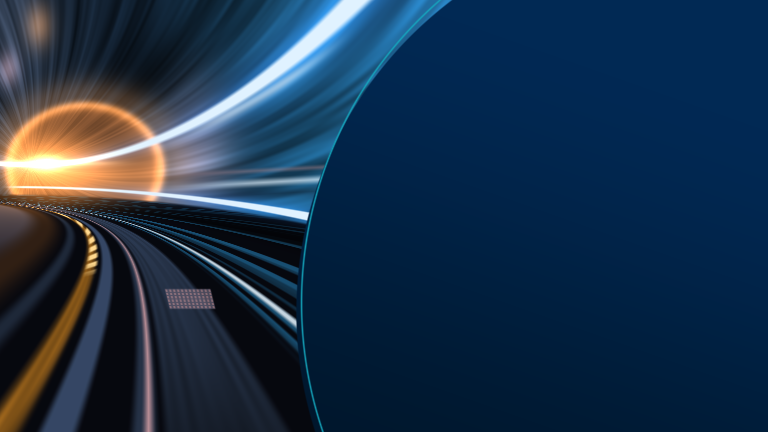
Give the GLSL for this background, as a Shadertoy shader.

```glsl
// A lit railway tunnel in motion blur, bending left, beside a round navy panel with a cyan rim.

// Layout, in canvas heights
const vec2 VANISH = vec2(.069, .618), LAMP = vec2(.106, .622);
const vec2 ARCH = vec2(.197, .61), ARCH_RADII = vec2(.18, .15);
const vec3 PANEL_CIRCLE = vec3(1.589, .278, .903), RIM_CIRCLE = vec3(1.624, .299, .926);
const float HORIZON = .549, TRACK_X = .398, TRACK_BEND = .01447;
const float STRIP_BEND = .674, LEDGE_BEND = .143;
// Palette
const vec3 NIGHT = vec3(.025, .03, .055), SHADOW = vec3(.065, .13, .2);
const vec3 STEEL = vec3(.11, .36, .52), BED = vec3(.18, .24, .34);
const vec3 WHITE = vec3(.88, .95, 1), GLOW = vec3(.15, .42, .8);
const vec3 ORANGE = vec3(.95, .57, .25), CREAM = vec3(1, .85, .56);
const vec3 AMBER = vec3(.56, .36, .1), BROWN = vec3(.42, .27, .17);
const vec3 ROSE = vec3(.72, .54, .56), STONE = vec3(.36, .31, .32);
const vec3 PANEL_DARK = vec3(0, .085, .165), PANEL_LIGHT = vec3(.003, .16, .33);
const vec3 CYAN = vec3(.08, .66, .75);

float hash(vec2 p) {
  vec3 q = fract(p.xyx * vec3(.1031, .103, .0973));
  q += dot(q, q.yzx + 33.33);
  return fract((q.x + q.y) * q.z);
}
float noise(vec2 p) {
  vec2 i = floor(p), f = fract(p);
  f = f * f * (3. - 2. * f);
  return mix(mix(hash(i), hash(i + vec2(1, 0)), f.x),
             mix(hash(i + vec2(0, 1)), hash(i + vec2(1, 1)), f.x), f.y);
}
float band(float d, float halfWidth, float soft) {
  return 1. - smoothstep(halfWidth - soft, halfWidth + soft, abs(d));
}
float blob(vec2 d, float w, float h) { d /= vec2(w, h); return exp(-dot(d, d)); }
float bell(float d) { return exp(-d * d); }
float circle(vec2 p, vec3 c) { return length(p - c.xy) - c.z; }

vec3 tunnelWalls(vec2 p, float px) {
  // Streaks swirl with the bend of the tunnel
  vec2 d = p - VANISH;
  float r = length(d), swirl = atan(d.y, d.x) - .57 * r;
  float streak = .6 * noise(vec2(swirl * 18., r * 3. + 7.)) + .4 * noise(vec2(swirl * 55., r * 5.));
  vec3 col = mix(SHADOW, STEEL, smoothstep(.25, .85, p.x)) * (.45 + 1.05 * streak);
  col *= 1. - .45 * blob(p - vec2(.36, .83), .13, .1);
  col += STONE * .6 * streak * blob(p - vec2(0, .93), .17, .22);
  col += ORANGE * .45 * blob(p - vec2(.09, .94), .03, .05);
  col += ROSE * .55 * blob(p - vec2(.02, .84), .025, .04);
  // Glowing arch and the chamber behind it
  float e = length((p - ARCH) / ARCH_RADII);
  vec3 chamber = BROWN * (.75 + .5 * streak) + ORANGE * .4 * blob(p - vec2(.2, .59), .2, .05);
  col = mix(col, chamber, 1. - smoothstep(.88, 1.06, e));
  col += ORANGE * (.55 * bell((e - .98) / .07) + .28 * bell((e - 1.1) / .3));
  col += ROSE * .5 * (.5 + streak) * blob(p - vec2(.46, .64), .08, .14);
  // Ceiling light strip, halo and paler reflection
  float strip = (d.y - STRIP_BEND * d.x * d.x) / length(vec2(1, 2. * STRIP_BEND * d.x));
  float width = .004 + .03 * p.x * p.x;
  col += GLOW * .65 * exp(-abs(strip) / (width * 2.2));
  col = mix(col, WHITE, .6 * band(p.x - .6, .14, .09) * bell((d.y - .553 * d.x * d.x) / .013));
  col = mix(col, WHITE, band(strip, width, px + .25 * width));
  // Lower wall: rosy edge, dark seam, pale streak
  float low = p.y - .544 - .055 * p.x, right = smoothstep(.34, .62, p.x);
  col = mix(col, ROSE, .4 * right * band(low - .028, .004, .005));
  col = mix(col, NIGHT, .5 * right * band(low + .027, .006, .014));
  return mix(col, WHITE, .7 * right * band(low, .006, .008));
}

vec3 trackFloor(vec2 p, float px) {
  // u is the place across the track, constant along each rail
  float v = max(HORIZON - p.y, .003);
  float u = (p.x - TRACK_X + TRACK_BEND / (v + .0185)) / v;
  float soft = .02 + px / v, grain = noise(vec2(u * 28., v * 3.));
  // Side wall and strips left of the track
  vec3 side = mix(NIGHT * 2., STONE, smoothstep(.3, .56, p.y));
  vec3 col = mix(NIGHT, BROWN * .45, smoothstep(1.2, 1.8, -u));
  col = mix(col, side, smoothstep(1.9, 2.7, -u));
  col = mix(col, BED * .65, band(u + 1.13, .09, .08));
  col = mix(col, AMBER * (.65 + .6 * grain), band(u + .68, .07, .02 + soft));
  col = mix(col, BED * 1.15, band(u + .435, .075, soft));
  // Beads of light along the amber rail
  float bead = band(fract(v * 52. + u * 3.) - .5, .3, .15) * band(v - .1, .075, .02);
  col = mix(col, CREAM, bead * band(u + .65, .07, soft));
  // Near rail and track bed
  col = mix(col, BED * .8, band(u + .07, .05, soft));
  col = mix(col, ROSE * 1.15, band(u + .052, .012, soft));
  col = mix(col, BED * (.8 + .3 * grain) * (1. - .9 * v), band(u - .28, .26, soft));
  // Far rails, squeezed by perspective
  float lines = noise(vec2(log(max(u, .1)) * 16., 3));
  vec3 rails = mix(NIGHT, STEEL * .85, smoothstep(.35, .85, lines));
  col = mix(col, rails * (1. - .6 * smoothstep(2.5, 4., u)), smoothstep(.82, .98, u));
  col = mix(col, WHITE * .88, band(u - 1.12, .035, soft));
  // Ribbed grate
  vec2 g = p - vec2(.44, .308);
  g.x += .25 * g.y;
  float ribs = band(fract(g.x * 110.) - .5, .25, .2) * band(fract(g.y * 130.) - .5, .35, .15);
  col = mix(col, mix(BED, ROSE, .3 + .5 * ribs), .85 * band(g.x, .053, px) * band(g.y, .023, px));
  return col + ORANGE * .4 * blob(p - vec2(.13, HORIZON), .18, .035);
}

void mainImage(out vec4 fragColor, in vec2 fragCoord) {
  vec2 p = fragCoord / iResolution.y, l = p - LAMP;
  float px = 1. / iResolution.y, x = p.x - .023;
  // Walls and track, parted by the lit ledge
  float ledge = p.y - .567 + LEDGE_BEND * x * x;
  vec3 col = mix(trackFloor(p, px), tunnelWalls(p, px), smoothstep(-.022, -.014, ledge));
  col += GLOW * .6 * smoothstep(.1, .4, p.x) * exp(-abs(ledge) / .014);
  col = mix(col, WHITE, smoothstep(0., .06, p.x) * band(ledge, .002 + .015 * p.x * p.x, px));
  // Lamp at the far end
  col += ORANGE * .75 * blob(l, .11, .065);
  col += CREAM * (blob(l, .035, .016) + .6 * blob(l, .12, .006));
  // Navy panel and its rim
  float shade = smoothstep(-.15, 1., .3 * p.x - .21 + .85 * p.y);
  vec3 navy = mix(PANEL_DARK, PANEL_LIGHT, shade);
  col = mix(navy, min(col, 1.), smoothstep(-px, px, circle(p, PANEL_CIRCLE)));
  float rim = band(circle(p, RIM_CIRCLE), .0018, px);
  col = mix(col, CYAN, .9 * rim * (1. - smoothstep(1., 1.1, p.x)));
  fragColor = vec4(col, 1);
}
```
